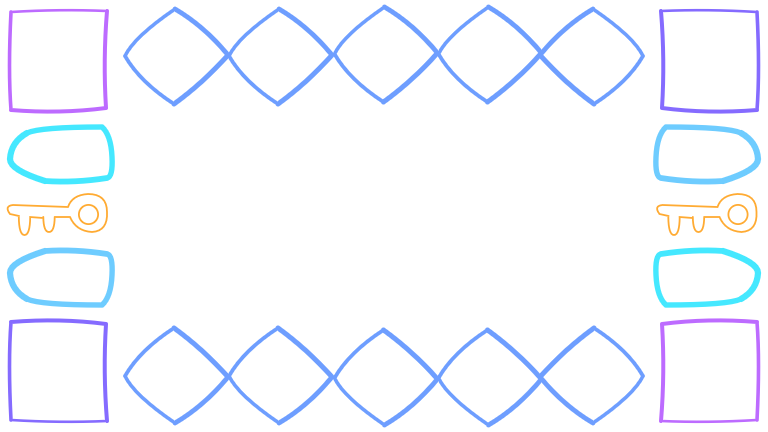
Reproduce this background procedurally as a Shadertoy shader.

```glsl
// Hand-drawn frame on white: rows of diamonds, corner squares, pills and keys.
#define PAGE vec2(768.0, 432.0)        // layout grid spanning the canvas, y down
#define DIAMOND_COLOR vec3(0.43, 0.62, 1.0)
#define PURPLE vec3(0.74, 0.42, 1.0)
#define VIOLET vec3(0.52, 0.42, 1.0)
#define CYAN vec3(0.27, 0.91, 1.0)
#define SKY vec3(0.43, 0.80, 1.0)
#define KEY_COLOR vec3(1.0, 0.67, 0.20)
#define KEY_SHIFT 649.5                // from the left key to the right one
#define KEY_PEN 0.9
#define DIAMOND_PITCH 104.0

float segment(vec2 p, vec2 a, vec2 b) {
    vec2 ab = b - a;
    return length(p - a - ab * clamp(dot(p - a, ab) / dot(ab, ab), 0.0, 1.0));
}

// Distance to a pen stroke along a quadratic curve with the given half width
float stroke(vec2 p, vec2 a, vec2 control, vec2 b, float halfWidth) {
    float d = 1e5;
    vec2 last = a;
    for (int i = 1; i <= 8; i++) {
        float t = float(i) / 8.0;
        vec2 next = mix(mix(a, control, t), mix(control, b, t), t);
        d = min(d, segment(p, last, next));
        last = next;
    }
    return d - halfWidth;
}

float diamond(vec2 p) {
    vec2 left = vec2(-51, 0), top = vec2(-1, -47), right = vec2(52, -1), bottom = vec2(-2, 48);
    float d = stroke(p, left, vec2(-42, -19), top, 1.8);
    d = min(d, stroke(p, top, vec2(28, -30), right, 2.4));
    d = min(d, stroke(p, right, vec2(27, 27), bottom, 2.5));
    return min(d, stroke(p, bottom, vec2(-36, 26), left, 1.9));
}

float diamondRow(vec2 p) {
    float d = 1e5;
    for (int i = 0; i < 5; i++) {
        vec2 q = p - vec2(176.0 + DIAMOND_PITCH * float(i), 56.0);
        if (i == 2 || i == 3) q -= vec2(1.5, -2.0);
        if (i == 4) q.x = -q.x;
        d = min(d, diamond(q));
    }
    return d;
}

float square(vec2 p) {
    vec2 a = vec2(11, 12), b = vec2(107, 11), c = vec2(106, 108), e = vec2(11, 110);
    float d = stroke(p, a, vec2(60, 9), b, 1.3);
    d = min(d, stroke(p, b, vec2(103, 60), c, 2.0));
    d = min(d, stroke(p, c, vec2(60, 114), e, 2.0));
    return min(d, stroke(p, e, vec2(8, 70), a, 1.8));
}

float pill(vec2 p) {
    vec2 left = vec2(10, 159), shoulder = vec2(27, 133), top = vec2(102, 127);
    vec2 right = vec2(112, 157), heel = vec2(107, 178), base = vec2(45, 181);
    float d = stroke(p, left, vec2(11, 142), shoulder, 3.1);
    d = min(d, stroke(p, shoulder, vec2(40, 127), top, 2.7));
    d = min(d, stroke(p, top, vec2(111, 135), right, 2.7));
    d = min(d, stroke(p, right, vec2(113, 177), heel, 2.7));
    d = min(d, stroke(p, heel, vec2(75, 183), base, 2.9));
    return min(d, stroke(p, base, vec2(10, 170), left, 3.1));
}

float key(vec2 p) {
    // Shaft and its rounded tip
    float d = stroke(p, vec2(10, 214), vec2(4, 206), vec2(13, 205), KEY_PEN);
    d = min(d, stroke(p, vec2(13, 205), vec2(40, 206), vec2(68, 207), KEY_PEN));
    d = min(d, segment(p, vec2(10, 214), vec2(19, 216)) - KEY_PEN);
    d = min(d, segment(p, vec2(30, 217), vec2(43, 218)) - KEY_PEN);
    d = min(d, segment(p, vec2(55, 217), vec2(70, 217)) - KEY_PEN);
    // Two teeth, the outer one longer
    for (int i = 0; i < 2; i++) {
        float s = float(i), x = 24.5 + 24.5 * s, low = 235.0 - 3.0 * s;
        vec2 tip = vec2(x, low);
        d = min(d, stroke(p, vec2(x - 5.7, 217), vec2(x - 5.5, low), tip, KEY_PEN));
        d = min(d, stroke(p, tip, vec2(x + 5.5, low), vec2(x + 5.7, 217), KEY_PEN));
    }
    // Bow and its hole
    d = min(d, stroke(p, vec2(68, 207), vec2(72, 195), vec2(88, 194), KEY_PEN));
    d = min(d, stroke(p, vec2(88, 194), vec2(107, 194), vec2(107, 212), KEY_PEN));
    d = min(d, stroke(p, vec2(107, 212), vec2(108, 231), vec2(92, 232), KEY_PEN));
    d = min(d, stroke(p, vec2(92, 232), vec2(76, 231), vec2(70, 217), KEY_PEN));
    return min(d, abs(length(p - vec2(88.5, 214.5)) - 9.6) - KEY_PEN);
}

void mainImage(out vec4 fragColor, in vec2 fragCoord) {
    vec2 p = fragCoord / iResolution.xy * PAGE;
    p.y = PAGE.y - p.y;
    float pixel = PAGE.y / iResolution.y;

    // Fold the page into its upper left quarter
    bool onRight = p.x > 0.5 * PAGE.x, below = p.y > 0.5 * PAGE.y;
    vec2 corner = vec2(onRight ? PAGE.x - p.x : p.x, below ? PAGE.y - p.y : p.y);
    bool swapped = onRight != below;
    vec2 keyPoint = p - vec2(onRight ? KEY_SHIFT : 0.0, 0.0);

    // Lay the ink on white
    vec3 color = vec3(1.0);
    color = mix(color, DIAMOND_COLOR, clamp(0.5 - diamondRow(vec2(p.x, corner.y)) / pixel, 0.0, 1.0));
    color = mix(color, swapped ? VIOLET : PURPLE, clamp(0.5 - square(corner) / pixel, 0.0, 1.0));
    color = mix(color, swapped ? SKY : CYAN, clamp(0.5 - pill(corner) / pixel, 0.0, 1.0));
    color = mix(color, KEY_COLOR, clamp(0.5 - key(keyPoint) / pixel, 0.0, 1.0));
    fragColor = vec4(color, 1.0);
}
```
